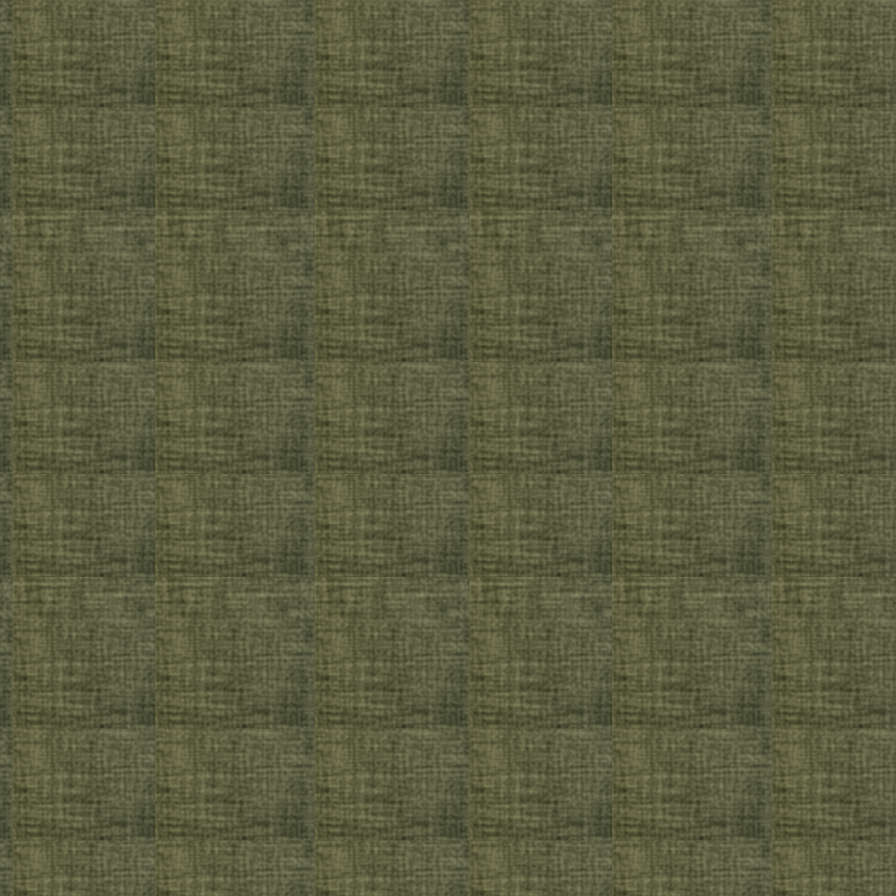
This texture is drawn by a Shadertoy shader. Its source:

```glsl
// Olive linen made of repeated swatches, three by three to a larger repeat.
// Stretched gradient noise gives warp, weft and slubs; each swatch fades from
// a light upper left to a greyer right side and a dark lower hem.

vec2 gradientAt(vec2 cell) {
    vec3 h = fract(cell.xyx * vec3(0.1031, 0.1030, 0.0973));
    h += dot(h, h.yzx + 33.33);
    float angle = 6.2832 * fract((h.x + h.y) * h.z);
    return vec2(cos(angle), sin(angle));
}

float gradientNoise(vec2 p) {
    vec2 i = floor(p), f = p - i;
    vec2 w = f * f * f * (f * (f * 6.0 - 15.0) + 10.0);
    vec2 e = vec2(1.0, 0.0);
    float low = mix(dot(gradientAt(i), f), dot(gradientAt(i + e), f - e), w.x);
    float high = mix(dot(gradientAt(i + e.yx), f - e.yx),
                     dot(gradientAt(i + 1.0), f - 1.0), w.x);
    return mix(low, high, w.y);
}

// Distance from the swatch start and swatch width, for cuts at 0, a and b
vec2 swatch(float p, float a, float b, float period) {
    p = mod(p, period);
    if (p < a) return vec2(p, a);
    if (p < b) return vec2(p - a, b - a);
    return vec2(p - b, period - b);
}

// Light and dark of the threads
float weave(vec2 p) {
    float warp = gradientNoise(p * vec2(235.0, 24.0) + 7.0);
    float weft = gradientNoise(p * vec2(22.0, 245.0) + 31.0);
    float grain = gradientNoise(p * vec2(210.0, 225.0) + 53.0);
    float longWarp = gradientNoise(p * vec2(95.0, 9.0) + 71.0);
    float longWeft = gradientNoise(p * vec2(11.0, 105.0) + 97.0);
    float slub = smoothstep(0.2, 0.6, gradientNoise(p * vec2(38.0, 150.0) + 113.0));
    return 0.085 * warp + 0.11 * weft + 0.10 * grain
         + 0.045 * longWarp + 0.055 * longWeft - 0.035 * slub;
}

vec3 linen(vec2 uv) {
    vec2 column = swatch(uv.x - 0.014, 0.159, 0.337, 0.510);
    vec2 row = swatch(0.880 - uv.y, 0.115, 0.284, 0.409);
    vec2 p = vec2(column.x, row.y - row.x);
    float across = column.x / column.y;
    float up = p.y / row.y;

    // Fade over the swatch, with a dark hem and smudges by the left cut
    float cloud = gradientNoise(p * vec2(24.0, 30.0) + 139.0);
    float smudge = smoothstep(0.05, 0.5, gradientNoise(p * vec2(60.0, 75.0) + 151.0));
    float shade = 0.022 * (0.5 - across) + 0.028 * (up - 0.5) + 0.025 * cloud
                - 0.028 * exp(-75.0 * p.y) - 0.06 * smudge * exp(-45.0 * p.x) + 0.007;

    float light = weave(p) + shade;
    vec3 olive = vec3(0.362, 0.367, 0.253);
    vec3 greyShift = vec3(-0.010, -0.002, 0.022) * (across - 0.5);
    return olive + greyShift + light * vec3(1.03, 1.0, 0.82);
}

void mainImage(out vec4 fragColor, in vec2 fragCoord) {
    // Four samples per pixel soften threads and cuts
    vec3 color = vec3(0.0);
    for (int i = 0; i < 4; i++) {
        vec2 offset = vec2(i % 2, i / 2) * 0.5 - 0.25;
        color += linen((fragCoord + offset) / iResolution.xy);
    }
    fragColor = vec4(color * 0.25, 1.0);
}
```
